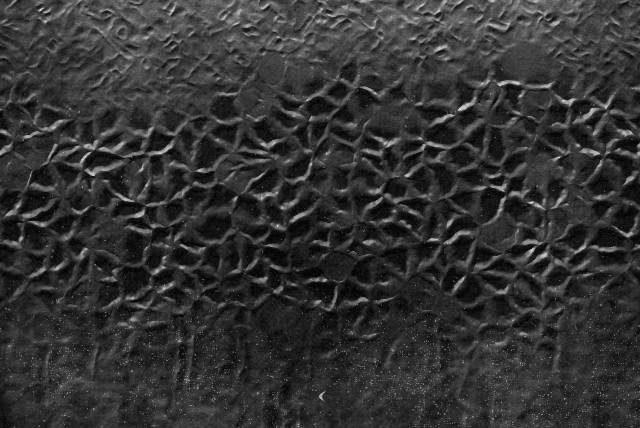
Write a WebGL 1 fragment shader that draws this texture.

```glsl
precision highp float;
// Dark crinkled coating lit from above: fine wrinkles at the top, a net of
// raised cell walls in the middle and vertical runs with dust at the bottom.
// A height field is built from noise and Voronoi edges, then shaded by slope.
uniform vec2 u_resolution;

#define CELL_FREQ vec2(18.0, 18.5)
#define WRINKLE_FREQ 36.0
#define RUN_FREQ vec2(30.0, 6.0)
#define WALL_WIDTH 0.62
#define SLOPE_STEP 0.0030
#define SLOPE_GAIN 0.021
#define GLOSS 0.25
#define DUST_FREQ 190.0
#define GRAIN 0.08

float hash(vec2 p) {
  return fract(sin(dot(p, vec2(127.1, 311.7))) * 43758.545);
}

vec2 hash2(vec2 p) {
  return vec2(hash(p), hash(p + 57.3));
}

float noise(vec2 p) {
  vec2 i = floor(p), f = fract(p);
  f = f * f * (3.0 - 2.0 * f);
  return mix(mix(hash(i), hash(i + vec2(1.0, 0.0)), f.x),
             mix(hash(i + vec2(0.0, 1.0)), hash(i + 1.0), f.x), f.y);
}

float fbm(vec2 p) {
  float sum = 0.0, amp = 0.5;
  for (int i = 0; i < 4; i++) {
    sum += amp * noise(p);
    p = mat2(1.6, 1.2, -1.2, 1.6) * p + 7.1;
    amp *= 0.5;
  }
  return sum;
}

// Rounded crest where the noise crosses its middle value
float crest(vec2 p) {
  float n = 2.0 * noise(p) - 1.0;
  return 1.0 - sqrt(n * n + 0.01);
}

// Gap between nearest and second nearest cell centre: zero on the walls
float cellGap(vec2 p) {
  vec2 i = floor(p), f = fract(p);
  float d1 = 8.0, d2 = 8.0;
  for (int y = -1; y <= 1; y++) {
    for (int x = -1; x <= 1; x++) {
      vec2 g = vec2(float(x), float(y));
      float d = length(g + hash2(i + g) - f);
      d2 = min(d2, max(d, d1));
      d1 = min(d1, d);
    }
  }
  return d2 - d1;
}

float blister(vec2 p, vec2 centre, vec2 radius, float softness) {
  return 1.0 - smoothstep(1.0 - softness, 1.0 + softness, length((p - centre) / radius));
}

float blisters(vec2 p) {
  float b = blister(p, vec2(0.635, 0.843), vec2(0.031, 0.041), 0.12);
  b = max(b, 0.7 * blister(p, vec2(0.693, 0.820), vec2(0.033, 0.024), 0.25));
  b = max(b, 0.9 * blister(p, vec2(1.222, 0.858), vec2(0.050, 0.045), 0.30));
  b = max(b, 0.8 * blister(p, vec2(0.920, 0.727), vec2(0.065, 0.036), 0.35));
  return max(b, 0.7 * blister(p, vec2(1.262, 0.607), vec2(0.032, 0.036), 0.30));
}

// x: zone of fine wrinkles, y: zone of vertical runs
vec2 zones(vec2 p) {
  float y = p.y + 0.14 * (noise(p * 5.0) - 0.5);
  return vec2(smoothstep(0.70, 0.88, y), 1.0 - smoothstep(0.14, 0.38, y));
}

float height(vec2 p) {
  vec2 z = zones(p);
  vec2 bend = vec2(fbm(p * 13.0), fbm(p * 13.0 + 31.0)) - 0.5;
  vec2 q = p + 0.060 * bend;
  float wall = 1.0 - smoothstep(0.0, WALL_WIDTH, sqrt(pow(cellGap(q * CELL_FREQ), 2.0) + 0.006));
  wall *= 0.5 + 0.65 * noise(p * 19.0 + 4.0);
  // Two crossing sets of short creases
  vec2 s = p + 0.05 * bend;
  float wrinkle = 0.42 * crest(mat2(0.8, 0.6, -0.6, 0.8) * s * WRINKLE_FREQ * vec2(0.9, 1.1))
                + 0.36 * crest(mat2(0.7, -0.7, 0.7, 0.7) * s * WRINKLE_FREQ * 1.5 + 5.0);
  float runs = 0.95 * crest(q * RUN_FREQ) + 0.35 * noise(p * 55.0);
  float h = mix(mix(wall, runs, z.y * 0.85), wrinkle, z.x);
  h += 0.36 * fbm(p * 38.0) - 0.09;
  return mix(h, 0.55 + 0.05 * noise(p * 150.0), blisters(p));
}

// Scattered round specks, one possible per grid square
float dust(vec2 p, float density) {
  vec2 g = p * DUST_FREQ + 3.0 * vec2(noise(p * 40.0), noise(p * 40.0 + 9.0));
  vec2 i = floor(g);
  float r = mix(0.15, 0.40, hash(i + 9.0));
  float d = length(fract(g) - 0.35 - 0.3 * hash2(i));
  float speck = step(1.0 - density, hash(i + 3.7)) * (1.0 - smoothstep(r * 0.4, r + 0.15, d));
  return speck * (0.06 + 0.30 * pow(hash(i + 21.0), 2.0));
}

void main() {
  vec2 p = gl_FragCoord.xy / u_resolution.y;
  vec2 z = zones(p);
  float b = blisters(p), h = height(p);

  // Slope facing the light above
  float lit = (h - height(p + SLOPE_STEP * vec2(-0.35, 0.94))) / SLOPE_STEP * SLOPE_GAIN;
  lit = clamp(lit, -1.0, 1.1);

  // Broad brightness: pale top, dark pool low in the centre, dim side edges
  float base = mix(0.095, 0.245, smoothstep(0.05, 0.75, h));
  base = mix(base, 0.055 + 0.19 * h, z.y * 0.8);
  base = mix(base, 0.18 + 0.17 * h, z.x);
  base = mix(base, 0.25, b);
  base *= 1.0 + 0.28 * smoothstep(0.80, 1.0, p.y);
  vec2 pool = (p - vec2(0.72, 0.33)) * vec2(2.2, 3.6);
  base *= 1.0 - 0.48 * exp(-dot(pool, pool));
  base *= 1.0 - 0.28 * smoothstep(0.40, 0.80, abs(p.x - 0.75));
  base *= 0.75 + 0.5 * fbm(p * 7.0 + 17.0);

  // Diffuse shade, then patchy gloss on the upper faces of the walls
  float tone = base * (1.0 + 0.66 * lit);
  float patchy = smoothstep(0.2, 0.75, noise(p * 24.0 + 11.0)) * (0.3 + 1.2 * noise(p * 120.0));
  float shine = max(lit, 0.0);
  tone += GLOSS * shine * shine * patchy * (1.0 - 0.55 * z.y) * (1.0 - 0.2 * z.x);

  // Dust, a small pale fleck and fine grain
  float low = 1.0 - smoothstep(0.05, 0.40, p.y);
  float density = 0.04 + 0.6 * low * smoothstep(0.25, 0.7, fbm(p * vec2(12.0, 7.0)));
  tone += dust(p, density * (1.0 - z.x));
  vec2 fleck = p - vec2(0.757 + 0.008 * sin(p.y * 150.0), 0.075);
  tone += 0.5 * (1.0 - smoothstep(0.4, 1.1, length(fleck / vec2(0.005, 0.014))));
  tone += GRAIN * (noise(p * 330.0) - 0.5);
  gl_FragColor = vec4(vec3(clamp(tone, 0.02, 1.0)), 1.0);
}
```
